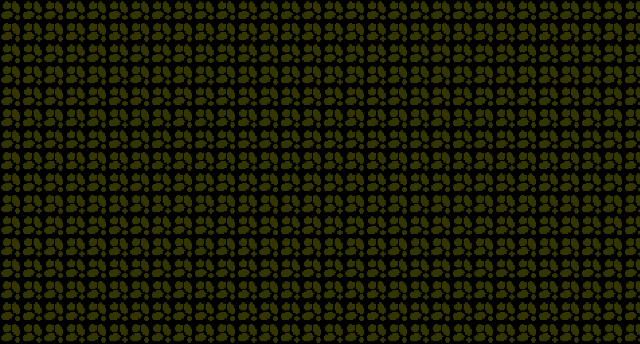
A Shadertoy shader for this pattern:

```glsl
// Rows of olive pebbles on black: three tilted oval stones and one small
// diamond share a square tile. Each tile is sampled on a coarse 16 x 16 grid
// for stepped outlines, then neighbouring cells are blended at their borders.

const float ROWS = 16.0;            // tiles down the canvas height
const float CELLS = 16.0;           // grid cells along one tile side
const float EDGE_PIXELS = 0.5;      // width of the smoothed cell border
const vec3 GROUND = vec3(0.0);
const vec3 OLIVE = vec3(0.20, 0.21, 0.0);

// Stone centres and radii, in cells from the tile's top left corner
const vec2 UPPER_CENTRE = vec2(5.2, 4.3);
const vec2 UPPER_RADII = vec2(3.35, 2.9);
const float UPPER_TILT = 0.30;
const vec2 LOWER_CENTRE = vec2(5.3, 11.1);
const vec2 LOWER_RADII = vec2(4.3, 3.0);
const float LOWER_TILT = 0.20;
const vec2 RIGHT_CENTRE = vec2(11.9, 5.6);
const vec2 RIGHT_RADII = vec2(2.65, 4.6);
const float RIGHT_TILT = 0.35;
const vec2 DIAMOND_CENTRE = vec2(13.0, 13.0);
const float DIAMOND_RADIUS = 2.1;

// Negative inside a tilted ellipse
float stone(vec2 p, vec2 centre, vec2 radii, float tilt) {
    vec2 d = p - centre;
    float c = cos(tilt), s = sin(tilt);
    vec2 local = vec2(c * d.x - s * d.y, s * d.x + c * d.y);
    return length(local / radii) - 1.0;
}

// 1 where the centre of a grid cell lies in a stone, else 0
float cellMask(vec2 cell) {
    vec2 p = mod(cell, CELLS) + 0.5;
    float d = stone(p, UPPER_CENTRE, UPPER_RADII, UPPER_TILT);
    d = min(d, stone(p, LOWER_CENTRE, LOWER_RADII, LOWER_TILT));
    d = min(d, stone(p, RIGHT_CENTRE, RIGHT_RADII, RIGHT_TILT));
    vec2 q = abs(p - DIAMOND_CENTRE);
    d = min(d, q.x + q.y - DIAMOND_RADIUS);
    return step(d, 0.0);
}

// Blend the four nearest cells across a narrow border
float stoneCoverage(vec2 p, float border) {
    vec2 shifted = p - 0.5;
    vec2 cell = floor(shifted);
    vec2 w = clamp((fract(shifted) - 0.5) / border + 0.5, 0.0, 1.0);
    float top = mix(cellMask(cell), cellMask(cell + vec2(1.0, 0.0)), w.x);
    float bottom = mix(cellMask(cell + vec2(0.0, 1.0)), cellMask(cell + 1.0), w.x);
    return mix(top, bottom, w.y);
}

void mainImage(out vec4 fragColor, in vec2 fragCoord) {
    // Grid coordinates run right and down from the top left corner
    float cellsPerPixel = ROWS * CELLS / iResolution.y;
    vec2 grid = vec2(fragCoord.x, iResolution.y - fragCoord.y) * cellsPerPixel;
    float border = min(EDGE_PIXELS * cellsPerPixel, 1.0);
    fragColor = vec4(mix(GROUND, OLIVE, stoneCoverage(grid, border)), 1.0);
}
```
